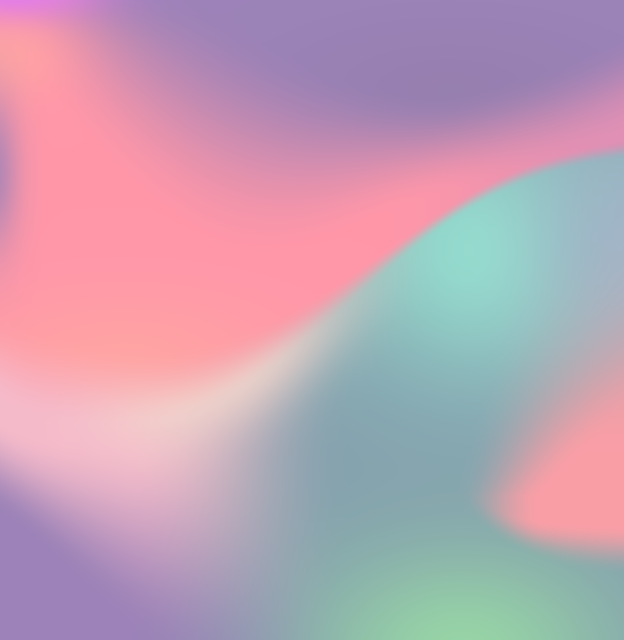
Reproduce this background procedurally as a Shadertoy shader.

```glsl
const vec3 PINK = vec3(1.00, 0.59, 0.66);
const vec3 CORAL = vec3(1.00, 0.64, 0.64);
const vec3 ROSE = vec3(0.86, 0.56, 0.71);
const vec3 VIOLET = vec3(0.61, 0.51, 0.72);
const vec3 DUSK = vec3(0.59, 0.50, 0.69);
const vec3 MAGENTA = vec3(0.89, 0.49, 0.91);
const vec3 BLUSH = vec3(0.96, 0.73, 0.79);
const vec3 CREAM = vec3(0.95, 0.84, 0.80);
const vec3 SLATE = vec3(0.52, 0.63, 0.68);
const vec3 TEAL = vec3(0.58, 0.87, 0.81);
const vec3 HAZE = vec3(0.63, 0.71, 0.78);
const vec3 SAGE = vec3(0.59, 0.83, 0.65);
const vec3 SALMON = vec3(0.98, 0.62, 0.65);

const float WAVE_MID = 0.585;
const float WAVE_HEIGHT = 0.20;
const float WAVE_CENTRE = 0.61;
const float WAVE_LENGTH = 0.26;
const vec2 TIP = vec2(0.74, 0.225);   // point of the salmon lobe

// Soft elliptical falloff, one at its centre.
float glow(vec2 p, vec2 centre, vec2 radius) {
    vec2 q = (p - centre) / radius;
    return exp(-dot(q, q));
}

// Height of the main fold across the canvas.
float foldHeight(float x) {
    float dip = 0.018 * glow(vec2(x, 0.0), vec2(0.3, 0.0), vec2(0.14));
    float lift = 0.05 * exp(-x / 0.08);
    return WAVE_MID + WAVE_HEIGHT * tanh((x - WAVE_CENTRE) / WAVE_LENGTH) - dip + lift;
}

// Pink sheet beneath a violet sky.
vec3 upperSheet(vec2 p) {
    vec3 color = mix(PINK, CORAL, glow(p, vec2(0.2, 0.44), vec2(0.25, 0.1)));
    color = mix(color, ROSE, 0.9 * smoothstep(0.6, 1.0, p.x));

    float offset = p.x - 0.52;
    float horizon = 0.755 + (offset < 0.0 ? 1.5 : 0.5) * offset * offset;
    float softness = mix(0.20, 0.075, smoothstep(0.3, 0.75, p.x));
    vec3 sky = mix(VIOLET, DUSK, glow(p, vec2(0.72, 0.86), vec2(0.25, 0.1)));
    color = mix(color, sky, smoothstep(-softness, softness, p.y - horizon));

    // Lights along the left border.
    color = mix(color, CORAL, glow(p, vec2(0.0, 0.915), vec2(0.1, 0.07)));
    color = mix(color, VIOLET, 0.8 * glow(p, vec2(-0.01, 0.73), vec2(0.04, 0.12)));
    color = mix(color, VIOLET, 0.8 * glow(p, vec2(0.28, 1.02), vec2(0.16, 0.05)));
    return mix(color, MAGENTA, glow(p, vec2(0.02, 1.01), vec2(0.14, 0.04)));
}

// Salmon lobe: crisp below, fading upward and to the left.
float lobeMask(vec2 p) {
    float base = 0.135 + 0.09 * exp((TIP.x - p.x) / 0.09);
    float softness = mix(0.022, 0.04, smoothstep(TIP.x, 1.0, p.x));
    float rise = max(p.y - TIP.y, 0.0);
    float side = smoothstep(0.0, 0.14 + 0.8 * rise, p.x - TIP.x + 0.01 - 0.2 * rise);
    float fade = 1.0 - smoothstep(0.28, 0.68, p.y);
    return smoothstep(-softness, softness, p.y - base) * side * fade;
}

// Blush and violet on the left, teal and slate on the right.
vec3 lowerSheet(vec2 p, float depth) {
    vec3 color = mix(SLATE, TEAL, glow(p, vec2(0.78, 0.61), vec2(0.23, 0.20)));
    color = mix(color, HAZE, glow(p, vec2(1.02, 0.62), vec2(0.17, 0.20)));
    color = mix(color, SAGE, glow(p, vec2(0.74, -0.02), vec2(0.24, 0.16)));
    color = mix(color, SALMON, lobeMask(p));

    float slope = 0.27 - 0.6 * p.x + 0.5 * p.x * p.x;
    float softness = mix(0.075, 0.17, smoothstep(0.0, 0.3, p.x));
    vec3 left = mix(VIOLET, BLUSH, smoothstep(-softness, softness, p.y - slope));
    color = mix(left, color, smoothstep(0.20, 0.56, p.x));

    // Pale light caught beneath the fold.
    float rim = glow(vec2(depth, 0.0), vec2(0.02, 0.0), vec2(0.085));
    float reach = smoothstep(0.05, 0.3, p.x) * (1.0 - smoothstep(0.38, 0.72, p.x));
    return mix(color, CREAM, 0.85 * rim * reach);
}

void mainImage(out vec4 fragColor, in vec2 fragCoord) {
    vec2 p = fragCoord / iResolution.xy;
    float depth = foldHeight(p.x) - p.y;
    float softness = mix(0.07, 0.014, smoothstep(0.1, 0.75, p.x));
    float above = smoothstep(-softness, softness, -depth);
    fragColor = vec4(mix(lowerSheet(p, depth), upperSheet(p), above), 1.0);
}
```
